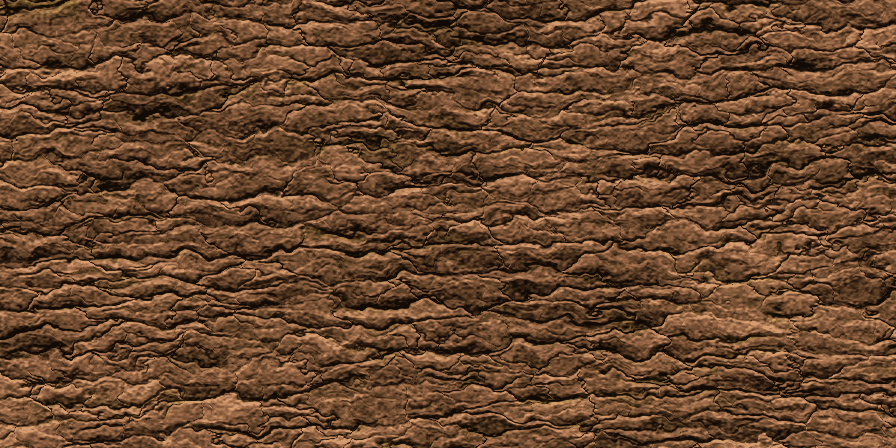
A WebGL 1 fragment shader for this texture:

```glsl
precision highp float;
// Rough tree bark lying on its side: long ragged ledges split by dark cracks.
// Two sizes of warped, flattened Voronoi plates plus fractal noise form a
// height field, which is lit from above and coloured through a brown ramp.
uniform vec2 u_resolution;

#define BIG_PLATES vec2(4.6, 18.0)
#define SMALL_PLATES vec2(9.5, 29.0)
#define ROUGH_SCALE vec2(15.0, 42.0)
#define CRACK_WIDTH 0.0045
#define LIGHT 1.45
#define EXPOSURE 0.385
#define GRAIN 0.28
#define TILT 0.13
#define WARP 0.036
#define MOSS 0.5

float hash(vec2 p) {
  vec3 q = fract(p.xyx * 0.1031);
  q += dot(q, q.yzx + 33.33);
  return fract((q.x + q.y) * q.z);
}

vec2 hash2(vec2 p) {
  return vec2(hash(p), hash(p + vec2(37.0, 91.0)));
}

float noise(vec2 p) {
  vec2 i = floor(p), f = p - i;
  f = f * f * (3.0 - 2.0 * f);
  float low = mix(hash(i), hash(i + vec2(1.0, 0.0)), f.x);
  float high = mix(hash(i + vec2(0.0, 1.0)), hash(i + 1.0), f.x);
  return mix(low, high, f.y);
}

float fbm(vec2 p) {
  float sum = 0.0, amp = 0.53;
  for (int i = 0; i < 4; i++) {
    sum += amp * noise(p);
    p = p * 2.03 + vec2(17.3, 9.1);
    amp *= 0.5;
  }
  return sum;
}

// Bends the plate outlines, from slow waves down to ragged edges
vec2 warp(vec2 p) {
  vec2 slow = vec2(noise(p * vec2(3.0, 4.0)), noise(p * vec2(2.5, 4.0) + 40.0));
  vec2 ragged = vec2(fbm(p * vec2(18.0, 26.0) + 7.0), fbm(p * vec2(19.0, 30.0) + 60.0));
  return p + WARP * ((slow - 0.5) * vec2(1.0, 1.8) + (ragged - 0.5) * vec2(2.8, 1.5));
}

// x: distance to the plate border in canvas units, y: random value of the
// plate, z: position from its top (-) to its bottom (+)
vec3 plates(vec2 p, vec2 scale) {
  vec2 q = p * scale, cell = floor(q), f = q - cell;
  vec2 home = vec2(0.0), center = vec2(0.0);
  float nearest = 9.0;
  for (int y = -1; y <= 1; y++) for (int x = -1; x <= 1; x++) {
    vec2 g = vec2(float(x), float(y));
    vec2 d = g + hash2(cell + g) - f;
    if (dot(d, d) < nearest) { nearest = dot(d, d); home = g; center = d; }
  }
  float border = 1.0;
  for (int y = -2; y <= 2; y++) for (int x = -2; x <= 2; x++) {
    vec2 g = home + vec2(float(x), float(y));
    vec2 d = g + hash2(cell + g) - f;
    vec2 across = d - center;
    if (dot(across, across) > 0.0001) {
      vec2 n = normalize(across);
      float gap = dot(0.5 * (center + d), n) / length(scale * n);
      border = min(border, gap * (1.0 + 2.0 * abs(n.x)));
    }
  }
  return vec3(border, hash(cell + home + 5.0), center.y);
}

// x: height, y: distance to the nearest crack, z: plate shade
vec3 bark(vec2 p) {
  vec2 w = warp(p);
  vec3 big = plates(w, BIG_PLATES);
  vec3 small = plates(w + 3.0, SMALL_PLATES);
  big.x += 0.007 * smoothstep(0.45, 0.80, noise(p * vec2(9.0, 22.0) + 11.0));
  small.x += 0.009 * smoothstep(0.25, 0.65, noise(p * vec2(9.0, 20.0) + 23.0));
  float height = 0.55 * (1.0 - exp(-big.x / 0.008));
  height += 0.3 * (1.0 - exp(-small.x / 0.006));
  height += fbm(w * ROUGH_SCALE);
  float shade = 0.08 * (big.y + small.y - 1.0) - TILT * (big.z + 0.7 * small.z);
  return vec3(height, min(big.x, small.x * 1.3), shade);
}

// Brown ramp indexed by brightness
vec3 barkColor(float t) {
  vec3 c = mix(vec3(0.07, 0.04, 0.02), vec3(0.24, 0.15, 0.09), clamp((t - 0.04) / 0.20, 0.0, 1.0));
  c = mix(c, vec3(0.35, 0.24, 0.14), clamp((t - 0.24) / 0.11, 0.0, 1.0));
  c = mix(c, vec3(0.49, 0.33, 0.22), clamp((t - 0.35) / 0.14, 0.0, 1.0));
  c = mix(c, vec3(0.64, 0.44, 0.30), clamp((t - 0.49) / 0.15, 0.0, 1.0));
  return mix(c, vec3(0.84, 0.62, 0.44), clamp((t - 0.64) / 0.20, 0.0, 1.0));
}

void main() {
  vec2 p = gl_FragCoord.xy / u_resolution.y;
  float pixel = 1.0 / u_resolution.y;

  // Relief lit from above, with dark cracks
  vec3 here = bark(p);
  float slope = here.x - bark(p + vec2(-0.001, 0.004)).x;
  float tone = EXPOSURE + clamp(LIGHT * slope, -0.21, 0.24);
  tone += 0.25 * (here.x - 1.12) + here.z;
  tone += 0.16 * (noise(p * vec2(3.0, 8.0) + 70.0) - 0.5);
  tone += GRAIN * (noise(p * vec2(150.0, 185.0)) - 0.5);
  tone *= mix(0.36, 1.0, smoothstep(0.0, CRACK_WIDTH + pixel, here.y));

  // Olive tint in the hollows and a mossy upper left corner
  float hollow = smoothstep(1.25, 0.85, here.x) * noise(p * vec2(4.0, 9.0) + 30.0);
  float corner = smoothstep(0.94, 1.0, p.y) * smoothstep(0.75, 0.2, p.x);
  float moss = MOSS * max(hollow, corner * smoothstep(0.4, 0.65, noise(p * vec2(9.0, 24.0))));
  vec3 color = barkColor(tone) * mix(vec3(1.0), vec3(0.86, 1.0, 0.6), moss);
  gl_FragColor = vec4(color, 1.0);
}
```
